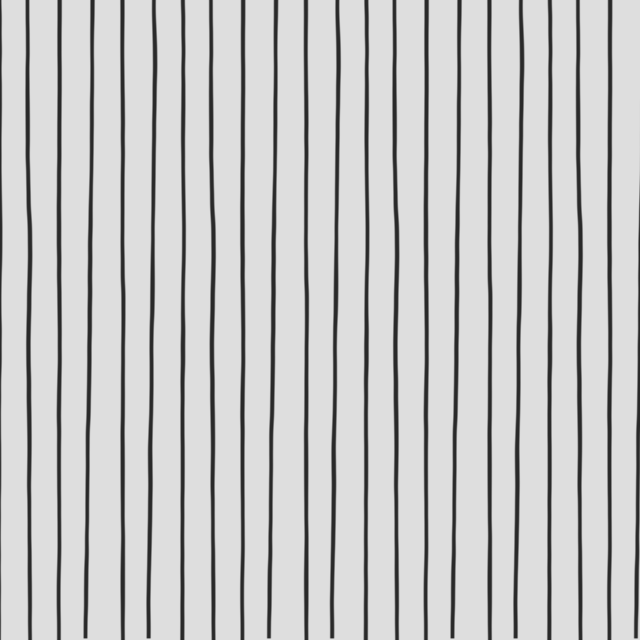
This pattern is drawn by a Shadertoy shader. Its source:

```glsl
// Hand-drawn vertical ink stripes on pale grey paper.
// A tile of six strokes repeats across the canvas; each stroke has its own
// lean, one soft bend, and noise that wavers its path and thickness.

const float TILE_WIDTH = 0.2867;
const float HALF_WIDTH = 0.0031;
const float EDGE_SOFTNESS = 0.0017;
const int STROKES = 6;
const vec3 PAPER = vec3(0.87);
const vec3 INK = vec3(0.16);

// Per stroke: position in tile, lean, bend size, bend height
const vec4 STROKE[STROKES] = vec4[STROKES](
    vec4(0.156, -0.016,  0.009, 0.62),
    vec4(0.323,  0.002,  0.003, 0.45),
    vec4(0.488,  0.041, -0.005, 1.00),
    vec4(0.669, -0.003,  0.005, 0.49),
    vec4(0.829,  0.041, -0.009, 1.00),
    vec4(0.997,  0.005,  0.004, 0.62));

float hash(vec2 p) {
    return fract(sin(dot(p, vec2(127.1, 311.7))) * 4375.85);
}

// Smooth noise from -1 to 1 along t, distinct for each seed
float noise(float t, float seed) {
    float cell = floor(t);
    float blend = smoothstep(0.0, 1.0, t - cell);
    float a = hash(vec2(cell, seed));
    float b = hash(vec2(cell + 1.0, seed));
    return mix(a, b, blend) * 2.0 - 1.0;
}

// Horizontal centre of a stroke at height y, in tile widths
float strokeCentre(vec4 stroke, float y, float seed) {
    float bendOffset = (y - stroke.w) / 0.07;
    float bend = stroke.z * exp(-bendOffset * bendOffset);
    float waver = 0.0022 * noise(y * 13.0, seed) + 0.0008 * noise(y * 37.0, seed + 9.0);
    return stroke.x + stroke.y * (y - 0.5) + bend + waver;
}

// Ink coverage of a stroke and its copies in every tile
float strokeInk(vec4 stroke, vec2 p, float seed, float softness) {
    float offset = p.x / TILE_WIDTH - strokeCentre(stroke, p.y, seed);
    float dist = abs(offset - round(offset)) * TILE_WIDTH;
    float halfWidth = HALF_WIDTH * (1.0 + 0.12 * noise(p.y * 11.0, seed + 20.0));

    // Leaning strokes stop just above the lower edge
    float cut = step(0.03, stroke.y) * (1.0 - smoothstep(0.001, 0.004, p.y));
    return (1.0 - smoothstep(halfWidth - softness, halfWidth + softness, dist)) * (1.0 - cut);
}

void mainImage(out vec4 fragColor, in vec2 fragCoord) {
    vec2 p = fragCoord / iResolution.xy;
    float softness = max(EDGE_SOFTNESS, 0.75 / iResolution.x);

    float ink = 0.0;
    for (int i = 0; i < STROKES; i++) {
        ink = max(ink, strokeInk(STROKE[i], p, float(i) + 1.0, softness));
    }
    fragColor = vec4(mix(PAPER, INK, ink), 1.0);
}
```
